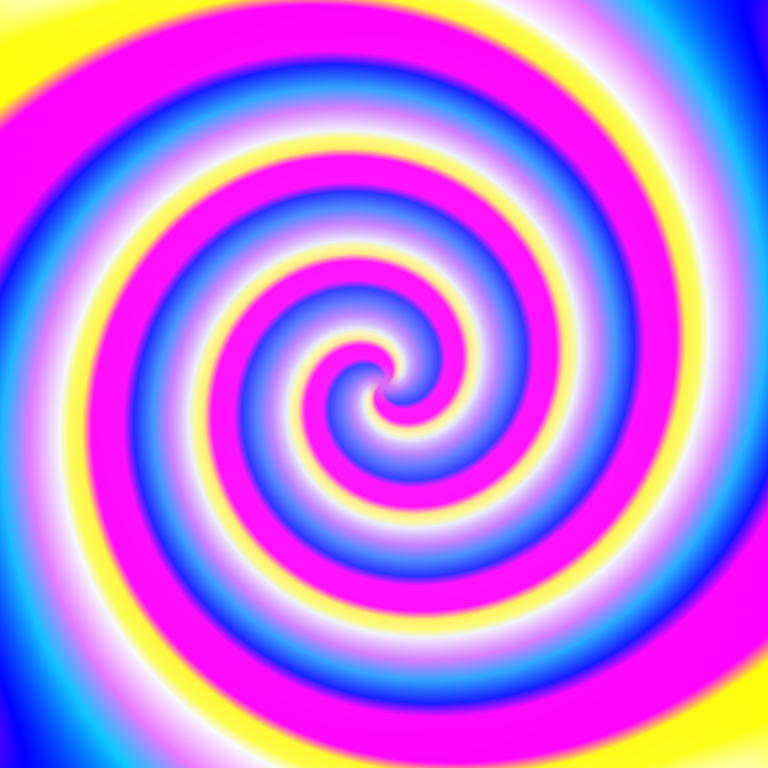
Write a WebGL 2 fragment shader that draws this background.

```glsl
#version 300 es
precision highp float;

#define ARMS 2.0
#define TWIST vec3(9.7, -4.2, -2.5)
#define PHASE_SHIFT -0.005
#define RIM_RADIUS 0.65
#define VIVID_CURVE 1.2
#define CORE_RADIUS 0.03
#define CORE_COLOR vec3(0.85, 0.42, 0.95)

uniform vec2 u_resolution;
out vec4 fragColor;

const float PI = 3.14159265;
const int STOPS = 11;

// Band positions across one arm, from the yellow ridge outward
const float softStop[STOPS] = float[](
  0.0, 0.045, 0.105, 0.18, 0.28, 0.43, 0.59, 0.68, 0.875, 0.965, 1.0);
const float vividStop[STOPS] = float[](
  0.0, 0.085, 0.15, 0.24, 0.325, 0.455, 0.605, 0.685, 0.95, 0.995, 1.0);

// Soft band colors near the center
const vec3 softBand[STOPS] = vec3[](
  vec3(1.0, 0.93, 0.70), vec3(0.97, 0.97, 0.80),
  vec3(0.89, 0.91, 0.97), vec3(0.81, 0.70, 0.99),
  vec3(0.71, 0.53, 1.0), vec3(0.44, 0.43, 1.0),
  vec3(0.25, 0.29, 1.0), vec3(1.0, 0.11, 1.0),
  vec3(1.0, 0.10, 0.98), vec3(1.0, 0.86, 0.70),
  vec3(1.0, 0.93, 0.70));

// Saturated band colors near the rim
const vec3 vividBand[STOPS] = vec3[](
  vec3(1.0, 1.0, 0.0), vec3(1.0, 1.0, 0.08),
  vec3(1.0, 1.0, 1.0), vec3(1.0, 0.75, 1.0),
  vec3(0.95, 0.46, 1.0), vec3(0.0, 0.83, 1.0),
  vec3(0.0, 0.0, 1.0), vec3(1.0, 0.0, 1.0),
  vec3(1.0, 0.0, 1.0), vec3(1.0, 1.0, 0.0),
  vec3(1.0, 1.0, 0.0));

// Position across the arms; the winding loosens with radius
float spiralPhase(vec2 p, float radius) {
  float winding = radius * (TWIST.x + radius * (TWIST.y + radius * TWIST.z));
  float angle = atan(p.y, p.x + 1e-6);
  return fract(winding - ARMS * angle / (2.0 * PI) + PHASE_SHIFT);
}

// Gradual blend through the stops, from soft to vivid
vec3 bandColor(float phase, float vividness) {
  vec3 color = mix(softBand[0], vividBand[0], vividness);
  float start = 0.0;
  for (int i = 1; i < STOPS; i++) {
    vec3 next = mix(softBand[i], vividBand[i], vividness);
    float end = mix(softStop[i], vividStop[i], vividness);
    color = mix(color, next, clamp((phase - start) / (end - start), 0.0, 1.0));
    start = end;
  }
  return color;
}

void main() {
  vec2 p = (gl_FragCoord.xy - 0.5 * u_resolution)
         / min(u_resolution.x, u_resolution.y);
  float radius = length(p);
  float vividness = pow(clamp(radius / RIM_RADIUS, 0.0, 1.0), VIVID_CURVE);
  vec3 color = bandColor(spiralPhase(p, radius), vividness);

  // Melt the arms together at the core
  color = mix(CORE_COLOR, color, smoothstep(0.0, CORE_RADIUS, radius));
  fragColor = vec4(color, 1.0);
}
```
